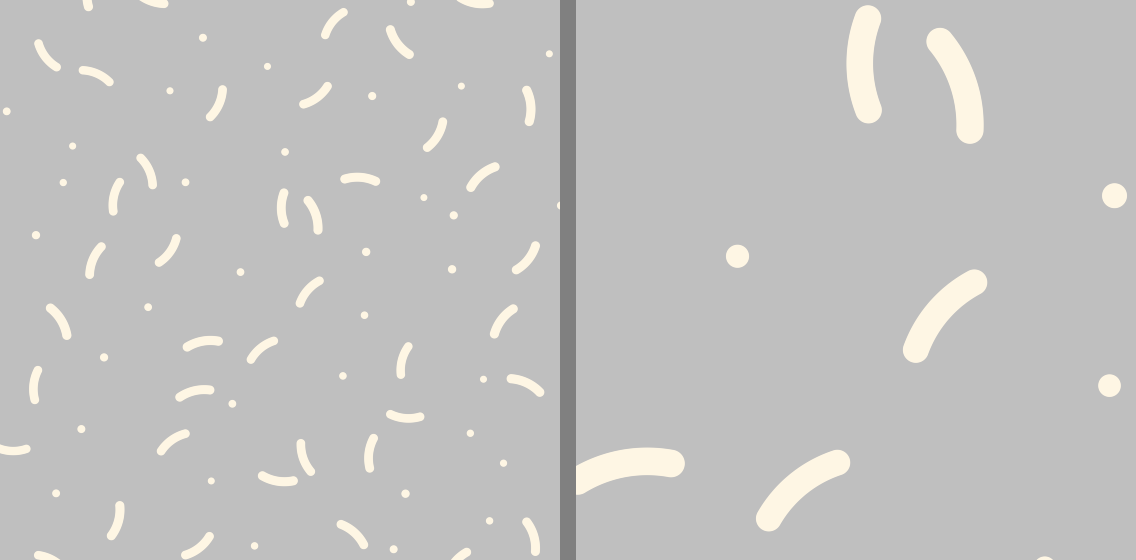
Left, the full canvas; right, a detail of the centre.
Give the GLSL for this pattern, as a Shadertoy shader.

```glsl
// Scattered cream sprinkles: short curved strokes and small dots on flat grey.

const vec3 GREY = vec3(0.75, 0.75, 0.75);
const vec3 CREAM = vec3(0.995, 0.963, 0.893);

const float CELLS = 8.5;          // lattice cells across the canvas
const float LATTICE_TILT = 0.41;  // turns the lattice so that no rows show
const float JITTER = 0.31;        // largest shift of a grain, in cells
const float BEND_RADIUS = 0.076;  // radius of the stroke's centre line
const float BEND_ANGLE = 0.365;   // half of the angle it spans
const float STROKE_RADIUS = 0.0079;
const float DOT_RADIUS = 0.0068;
const float TAU = 6.2831853;

// Four random values in 0..1 for an integer cell.
vec4 hash4(vec2 cell, uint seed) {
    uvec4 h = uvec4(uvec2(ivec2(cell)), seed, seed + 17u);
    h = h * 1664525u + 1013904223u;
    for (int i = 0; i < 2; i++) {
        h.x += h.y * h.w;
        h.y += h.z * h.x;
        h.z += h.x * h.y;
        h.w += h.y * h.z;
        h ^= h >> 16u;
    }
    return vec4(h >> 8u) / 16777216.0;
}

mat2 rotation(float angle) {
    float c = cos(angle), s = sin(angle);
    return mat2(c, s, -s, c);
}

// Distance to a round-capped arc whose middle lies at the origin.
float arcDistance(vec2 p, float bend, float halfAngle, float thickness) {
    p = vec2(abs(p.x), p.y + bend);
    vec2 tip = bend * vec2(sin(halfAngle), cos(halfAngle));
    bool withinSpan = p.x * tip.y < p.y * tip.x;
    float d = withinSpan ? abs(length(p) - bend) : length(p - tip);
    return d - thickness;
}

// Each pair of neighbouring cells holds one stroke and one dot, in random order.
bool holdsStroke(vec2 cell) {
    vec2 pair = vec2(floor(cell.x * 0.5), cell.y);
    float strokeSide = step(0.5, hash4(pair, 5u).x);
    return mod(cell.x, 2.0) == strokeSide;
}

// Distance to the single grain that belongs to a cell.
float grainDistance(vec2 p, vec2 cell) {
    vec4 rnd = hash4(cell, 71u);
    float shiftAngle = TAU * rnd.x;
    vec2 shift = JITTER * sqrt(rnd.y) * vec2(cos(shiftAngle), sin(shiftAngle));
    vec2 q = p - (cell + 0.5 + shift) / CELLS;
    if (holdsStroke(cell)) {
        float size = mix(0.95, 1.05, rnd.w);
        q = rotation(TAU * rnd.z) * q;
        return arcDistance(q, BEND_RADIUS * size, BEND_ANGLE, STROKE_RADIUS * size);
    }
    return length(q) - DOT_RADIUS * mix(0.9, 1.1, rnd.w);
}

// Distance to the nearest grain among the surrounding cells.
float sprinkleDistance(vec2 p) {
    vec2 home = floor(p * CELLS);
    float d = 1.0;
    for (int y = -1; y <= 1; y++) {
        for (int x = -1; x <= 1; x++) {
            d = min(d, grainDistance(p, home + vec2(x, y)));
        }
    }
    return d;
}

void mainImage(out vec4 fragColor, in vec2 fragCoord) {
    vec2 uv = fragCoord / iResolution.y;
    float pixel = 1.0 / iResolution.y;

    float d = sprinkleDistance(rotation(LATTICE_TILT) * uv);
    float coverage = 1.0 - smoothstep(-0.6 * pixel, 0.6 * pixel, d);

    fragColor = vec4(mix(GREY, CREAM, coverage), 1.0);
}
```
